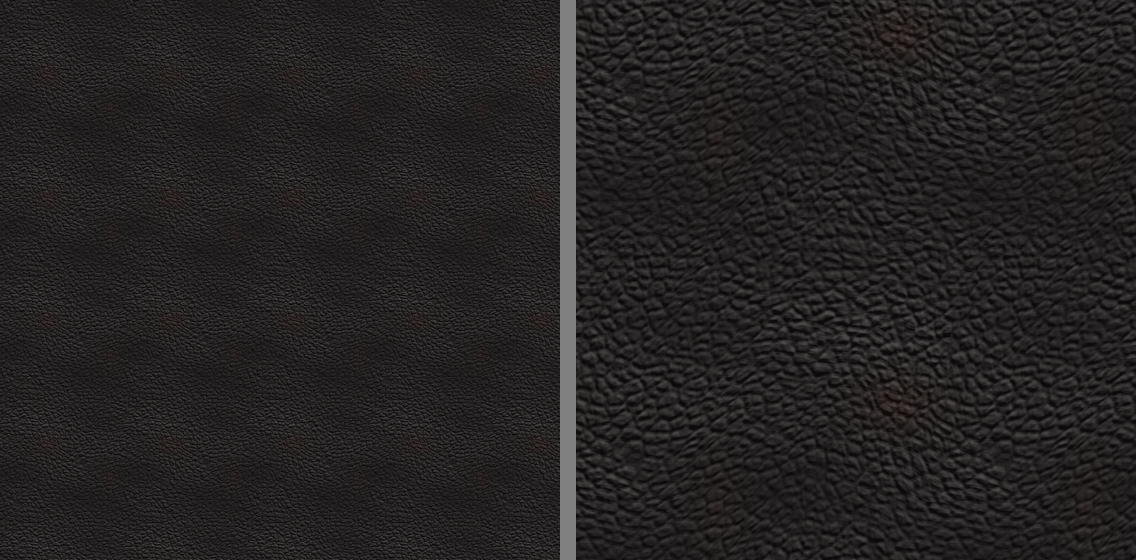
Left: the whole. Right: its middle third, enlarged.
Reproduce this texture procedurally as a WebGL 1 fragment shader.

```glsl
precision highp float;
uniform vec2 u_resolution;

#define REPEATS 4.545
#define WRINKLE_CELLS vec2(11.0, 23.0)
#define COARSE_CELLS vec2(21.0, 34.0)
#define FINE_CELLS vec2(38.0, 56.0)
#define LIGHT_STEP vec2(-0.0020, 0.0058)
#define RELIEF 0.96
#define WEAR 0.085
#define SHADOW vec3(0.077, 0.070, 0.069)
#define HIGHLIGHT vec3(0.228, 0.222, 0.219)
#define RUST vec3(0.042, 0.005, 0.000)

const float TAU = 6.28319;

vec2 hash2(vec2 p) {
  vec2 k = vec2(dot(p, vec2(127.1, 311.7)), dot(p, vec2(269.5, 183.3)));
  return fract(sin(k) * 43758.5);
}

// Wrapping cellular noise: 0 in the creases, 1 on top of a pebble
float pebbles(vec2 tile, vec2 cells, float crease) {
  vec2 p = tile * cells;
  vec2 id = floor(p);
  vec2 f = p - id;
  float nearest = 8.0;
  float second = 8.0;
  for (int y = -1; y <= 1; y++) {
    for (int x = -1; x <= 1; x++) {
      vec2 o = vec2(float(x), float(y));
      vec2 site = o + hash2(mod(id + o, cells));
      float d = length(site - f);
      second = min(second, max(nearest, d));
      nearest = min(nearest, d);
    }
  }
  return smoothstep(0.0, crease, second - nearest);
}

// Periodic bend: grain falls to the right mid-tile, rises near the side
vec2 stretchHide(vec2 t) {
  vec2 a = TAU * t;
  float sway = (0.036 - 0.022 * sin(a.y)) * sin(a.x + 0.63);
  float ripple = 0.005 * sin(4.0 * a.x + 2.0 * a.y + 1.0);
  return t + vec2(0.018 * sin(a.y + a.x) + 0.006 * sin(3.0 * a.y), sway + ripple);
}

float leatherHeight(vec2 t) {
  vec2 q = stretchHide(t);
  return 0.22 * pebbles(q, WRINKLE_CELLS, 0.28)
       + 0.52 * pebbles(q, COARSE_CELLS, 0.45)
       + 0.30 * pebbles(q, FINE_CELLS, 0.55);
}

// Layered sines: broad smooth and deeply creased areas
float wear(vec2 t) {
  vec2 a = TAU * t;
  return 0.55 * cos(a.y - 3.1 + 0.5 * sin(a.x))
       + 0.35 * sin(a.x - 0.8 + 0.6 * sin(a.y))
       + 0.25 * sin(2.0 * a.y + a.x + 0.6)
       + 0.30 * sin(3.0 * a.y - a.x + 1.9);
}

// Soft oval stain around a point of the wrapping tile
float stain(vec2 t, vec2 center, vec2 size) {
  vec2 d = (fract(t - center + 0.5) - 0.5) / size;
  return exp(-dot(d, d));
}

vec3 leather(vec2 t) {
  float above = leatherHeight(t - LIGHT_STEP);
  float below = leatherHeight(t + LIGHT_STEP);
  float area = wear(t);

  // Slopes facing the light brighten, creases stay dark
  float slope = (below - above) * RELIEF * (1.0 + 0.35 * area);
  float shade = 0.28 + 0.10 * (above + below) + slope + WEAR * area;
  vec3 color = mix(SHADOW, HIGHLIGHT, clamp(shade, -0.2, 1.45));

  // Rubbed reddish spots
  float rust = stain(t, vec2(0.385, 0.61), vec2(0.11, 0.075))
             + 0.6 * stain(t, vec2(0.90, 0.88), vec2(0.05, 0.11));
  return color + RUST * rust * (0.35 + 0.65 * below);
}

void main() {
  vec3 sum = vec3(0.0);
  // Four samples per pixel smooth the fine grain
  for (int j = 0; j < 2; j++) {
    for (int i = 0; i < 2; i++) {
      vec2 offset = vec2(float(i), float(j)) * 0.5 - 0.25;
      vec2 uv = (gl_FragCoord.xy + offset) / u_resolution.y;
      sum += leather(fract(vec2(uv.x, 1.0 - uv.y) * REPEATS));
    }
  }
  gl_FragColor = vec4(sum * 0.25, 1.0);
}
```
